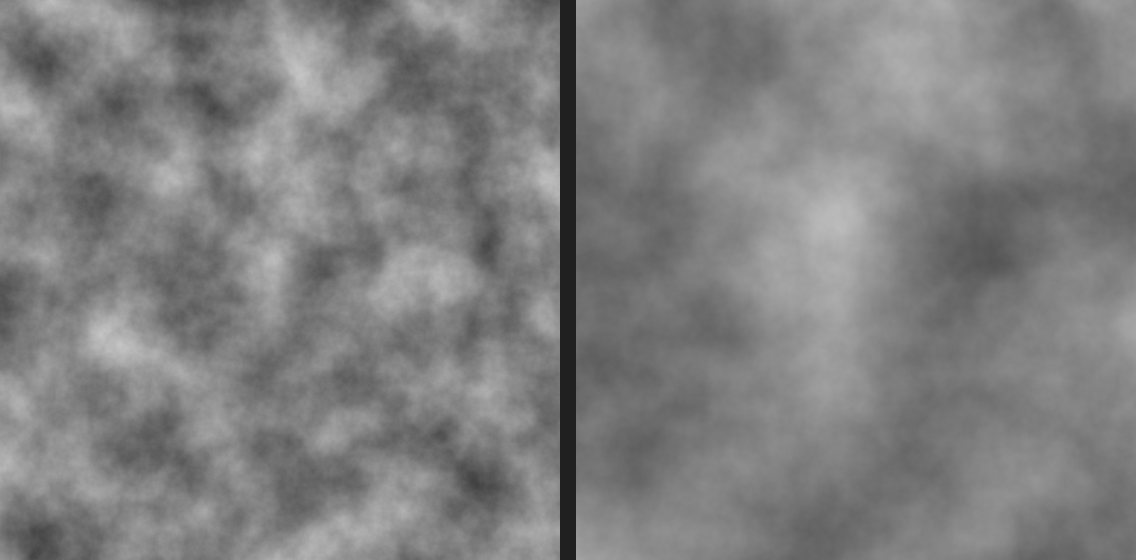
Left, the full canvas; right, a detail of the centre.
Write a WebGL 1 fragment shader that draws this texture.

```glsl
precision highp float;
// Soft grey cloud texture: fractal gradient noise with even, rounded blotches.

uniform vec2 u_resolution;

const int OCTAVES = 7;
const float BASE_CELLS = 6.0;    // coarsest noise cells across the canvas
const float GAIN = 0.545;        // strength of each octave relative to the last
const float MEAN_GREY = 0.511;
const float CONTRAST = 0.303;

// Sine-free hash: lattice point to two values in 0..1
vec2 hash22(vec2 p) {
  vec3 q = fract(p.xyx * vec3(0.1031, 0.1030, 0.0973));
  q += dot(q, q.yzx + 33.33);
  return fract((q.xx + q.yz) * q.zy);
}

// Contribution of one lattice corner: its unit gradient along the offset
float cornerRamp(vec2 corner, vec2 offset, float seed) {
  vec2 gradient = normalize(hash22(corner + seed) * 2.0 - 0.9999);
  return dot(gradient, offset);
}

// Gradient noise with quintic blending, centred on zero
float gradientNoise(vec2 p, float seed) {
  vec2 cell = floor(p);
  vec2 f = p - cell;
  vec2 blend = f * f * f * (f * (f * 6.0 - 15.0) + 10.0);
  vec2 right = vec2(1.0, 0.0);
  vec2 up = vec2(0.0, 1.0);
  float bottom = mix(cornerRamp(cell, f, seed),
                     cornerRamp(cell + right, f - right, seed), blend.x);
  float top = mix(cornerRamp(cell + up, f - up, seed),
                  cornerRamp(cell + 1.0, f - 1.0, seed), blend.x);
  return mix(bottom, top, blend.y);
}

// Each octave doubles the frequency at reduced strength
float fractalNoise(vec2 p, float seed) {
  float sum = 0.0;
  float amplitude = 1.0;
  for (int i = 0; i < OCTAVES; i++) {
    sum += amplitude * gradientNoise(p, seed + 37.0 * float(i));
    p *= 2.0;
    amplitude *= GAIN;
  }
  return sum;
}

void main() {
  vec2 uv = gl_FragCoord.xy / min(u_resolution.x, u_resolution.y);
  float cloud = fractalNoise(uv * BASE_CELLS + 0.37, 113.0);
  float grey = MEAN_GREY + CONTRAST * cloud;
  gl_FragColor = vec4(vec3(clamp(grey, 0.0, 1.0)), 1.0);
}
```
